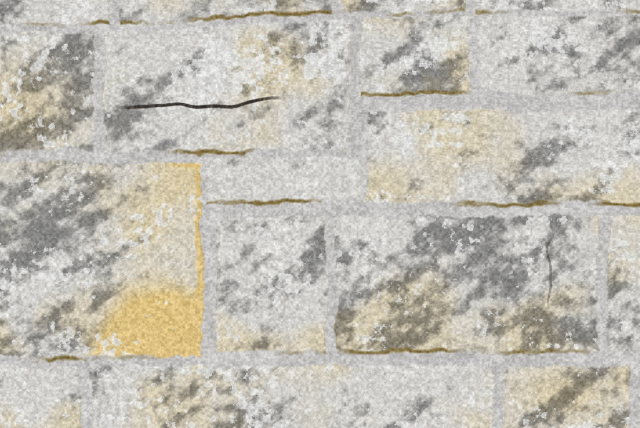
Reproduce this texture procedurally as a Shadertoy shader.

```glsl
// A weathered wall of pale sandstone blocks set in wide grainy mortar.
// Courses are boxes split by vertical joints; layered value noise adds chisel
// marks, soot, lichen and ochre stains. Units: canvas height = 1.

const int COURSES = 8;
const float JOINT = 0.012;  // half width of a mortar joint
const float NONE = 9.0;     // joint placed off the canvas
const float BIG_BLOCK = 5.0;

const vec3 MORTAR = vec3(0.77, 0.765, 0.76);
const vec3 PALE = vec3(0.82, 0.815, 0.80);
const vec3 SOOT = vec3(0.47, 0.47, 0.465);
const vec3 LICHEN = vec3(0.88, 0.885, 0.88);
const vec3 OCHRE = vec3(0.87, 0.75, 0.47);
const vec3 WARM_TINT = vec3(1.02, 0.965, 0.83);
const vec3 LIP = vec3(0.50, 0.43, 0.25);
const vec3 CRACK = vec3(0.20, 0.18, 0.16);

// Left, bottom, right, top of each course
const vec4 BOUNDS[COURSES] = vec4[](
    vec4(-0.1, 0.975, 1.6, 1.2), vec4(-0.1, 0.65, 0.815, 0.95),
    vec4(0.84, 0.785, 1.6, 0.96), vec4(0.485, 0.535, 0.843, 0.632),
    vec4(0.86, 0.53, 1.6, 0.74), vec4(-0.1, 0.165, 0.472, 0.62),
    vec4(0.505, 0.18, 1.6, 0.495), vec4(-0.1, -0.1, 1.6, 0.142));

// Three joint positions and the soot level of each course
const vec4 JOINTS[COURSES] = vec4[](
    vec4(0.27, 0.79, 1.10, -0.02), vec4(0.23, NONE, NONE, 0.01),
    vec4(1.108, NONE, NONE, 0.0), vec4(NONE, NONE, NONE, -0.06),
    vec4(NONE, NONE, NONE, 0.02), vec4(NONE, NONE, NONE, 0.07),
    vec4(0.775, 1.41, NONE, 0.03), vec4(0.2, 1.165, 1.487, 0.0));

float hash(vec2 p) {
    return fract(sin(dot(p, vec2(127.1, 311.7))) * 43758.5);
}

float noise(vec2 p) {
    vec2 i = floor(p), f = fract(p);
    f = f * f * (3.0 - 2.0 * f);
    return mix(mix(hash(i), hash(i + vec2(1, 0)), f.x),
               mix(hash(i + vec2(0, 1)), hash(i + vec2(1, 1)), f.x), f.y);
}

float fbm(vec2 p) {
    float sum = 0.0, amp = 0.533;
    for (int i = 0; i < 4; i++) {
        sum += amp * noise(p);
        p = mat2(1.6, 1.2, -1.2, 1.6) * p + 7.3;
        amp *= 0.5;
    }
    return sum;
}

float box(vec2 p, vec4 b) {
    vec2 d = abs(p - 0.5 * (b.xy + b.zw)) - 0.5 * (b.zw - b.xy);
    return length(max(d, 0.0)) + min(max(d.x, d.y), 0.0);
}

// Soft elliptical spot, 1 at its centre
float blob(vec2 p, vec2 centre, vec2 radius) {
    vec2 q = (p - centre) / radius;
    return exp(-dot(q, q));
}

// Tapered line between start and end
float fissure(float along, float across, float start, float end, float width) {
    float taper = smoothstep(start, start + 0.08, along) * smoothstep(end, end - 0.08, along);
    return taper * smoothstep(width, 0.3 * width, abs(across));
}

// Nearest stone: distance, stone id, soot level, course
vec4 wall(vec2 p) {
    // The upper courses sag towards the left
    p.y += 0.032 * smoothstep(0.85, 0.95, p.y) * (1.0 - smoothstep(0.0, 0.85, p.x));
    vec4 best = vec4(NONE, 0.0, 0.0, 0.0);
    for (int i = 0; i < COURSES; i++) {
        float d = box(p, BOUNDS[i]), id = float(i) * 4.0;
        for (int j = 0; j < 3; j++) {
            d = max(d, JOINT - abs(p.x - JOINTS[i][j]));
            id += step(JOINTS[i][j], p.x);
        }
        if (d < best.x) best = vec4(d, id, JOINTS[i].w, float(i));
    }
    return best;
}

vec3 stoneColor(vec2 p, vec4 stone) {
    vec2 u = p + stone.y * vec2(3.7, 1.9);
    float patches = fbm(u * 5.0), pits = fbm(u * 48.0);
    float chisel = fbm(mat2(0.82, -0.57, 0.57, 0.82) * u * vec2(10.0, 10.0) * 1.0
                       + vec2(0.0, 22.0 * dot(u, vec2(-0.57, 0.82))));
    float big = 1.0 - step(0.5, abs(stone.w - BIG_BLOCK));

    // Soot gathers in chisel marks; the right of the big block is bleached
    float bleach = big * smoothstep(0.22, 0.40, p.x + 0.3 * (patches - 0.5) + 0.15 * (0.4 - p.y));
    float soot = 0.35 * patches + 0.38 * chisel + 0.27 * pits + stone.z
               + 0.05 * (hash(vec2(stone.y, 4.0)) - 0.5) - 0.17 * bleach;
    vec3 color = mix(PALE, SOOT, 0.85 * smoothstep(0.47, 0.64, soot));

    // Warm mineral tint and the strong ochre stain
    float warm = smoothstep(0.48, 0.68, fbm(u * 3.5 + 20.0)) * 0.75
               + blob(p, vec2(0.04, 0.74), vec2(0.14, 0.12))
               + blob(p, vec2(1.32, 0.08), vec2(0.14, 0.08)) + 0.4 * bleach;
    color *= mix(vec3(1.0), WARM_TINT, min(warm, 1.2));
    float ochre = big * blob(p, vec2(0.36, 0.20), vec2(0.17, 0.12))
                + big * 0.7 * smoothstep(-0.025, 0.0, stone.x) * bleach;
    color = mix(color, OCHRE, 0.85 * smoothstep(0.25, 0.65, ochre + 0.9 * (patches - 0.5)));

    // Lichen crust
    float crust = 0.5 * fbm(u * 11.0) + 0.5 * fbm(u * 65.0)
                + 0.12 * blob(p, vec2(0.55, 0.83), vec2(0.20, 0.06));
    return mix(color, LICHEN, 0.8 * smoothstep(0.54, 0.63, crust));
}

void mainImage(out vec4 fragColor, in vec2 fragCoord) {
    vec2 p = fragCoord / iResolution.y;
    float soft = max(0.004, 1.0 / iResolution.y);
    vec2 q = p + 0.012 * (vec2(noise(p * 13.0), noise(p * 13.0 + 40.0)) - 0.5)
               + 0.008 * (vec2(noise(p * 60.0), noise(p * 60.0 + 40.0)) - 0.5);

    // Mortar, ochre shadow below the stones, then the stones
    vec4 stone = wall(q);
    float under = smoothstep(0.002, -0.005, wall(q + vec2(0.0, 0.010)).x);
    vec3 color = MORTAR * (0.92 + 0.16 * fbm(p * 30.0));
    color = mix(color, LIP, under * smoothstep(0.42, 0.62, fbm(p * vec2(6.0, 9.0) + 3.0)));
    float cover = smoothstep(soft, -soft, stone.x);
    color = mix(color, stoneColor(p, stone), cover);

    // One long split and one upright hairline
    float wave = 0.010 * (noise(p * 24.0) - 0.5);
    float split = fissure(p.x, p.y - 0.753 - 0.022 * smoothstep(0.53, 0.66, p.x) - wave, 0.25, 0.68, 0.006);
    float hairline = fissure(p.y, p.x - 1.285 - 2.0 * wave, 0.25, 0.48, 0.004);
    color = mix(color, CRACK, max(0.9 * split, 0.4 * hairline));

    // Sandy grain
    float grain = 0.6 * noise(p * 170.0) + 0.4 * noise(p * 310.0 + 9.0) - 0.5;
    fragColor = vec4(clamp(color + 0.24 * grain, 0.0, 1.0), 1.0);
}
```
